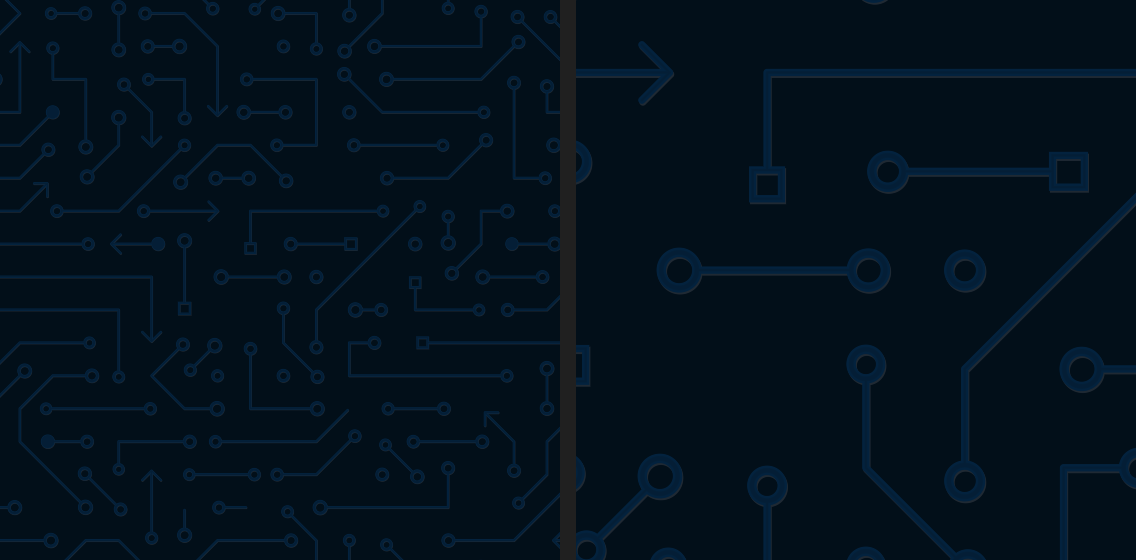
Left: the whole. Right: its middle third, enlarged.
Reproduce this pattern procedurally as a Shadertoy shader.

```glsl
const vec3 BACKGROUND = vec3(0.008, 0.058, 0.098);
const vec3 TRACE = vec3(0.010, 0.135, 0.245);
const vec3 GROOVE = vec3(0.020, 0.100, 0.170);
const vec3 RIM = vec3(0.120, 0.160, 0.200);

const float NODES = 17.0;                         // lattice nodes per canvas height
const vec2 RIM_SHIFT = vec2(0.0006, -0.0011);     // canvas units, to the lower right
const float GROOVE_AMOUNT = 0.45;

// Sizes in lattice units
const float LINE = 0.037;
const float RING_WIDTH = 0.048;
const float RING_MIN = 0.135;
const float RING_MAX = 0.180;
const float ARROW = 0.28;

// Shares of special nodes
const float STOP_SHARE = 0.06;
const float LONE_RING_SHARE = 0.25;

const float EIGHTH_TURN = 0.785398;
const float FAR = 9.0;

float hash(vec2 n, float seed) {
    vec3 v = fract((n.xyx + seed * 7.31) * vec3(0.1031, 0.1030, 0.0973));
    v += dot(v, v.yzx + 33.33);
    return fract((v.x + v.y) * v.z);
}

float segment(vec2 p, vec2 a, vec2 b) {
    vec2 ab = b - a;
    return length(p - a - ab * clamp(dot(p - a, ab) / dot(ab, ab), 0.0, 1.0));
}

// Layered sines give neighbouring traces a shared heading
float heading(vec2 n) {
    return 2.0 * sin(0.41 * n.x + 1.2 * sin(0.33 * n.y) + 0.6)
         + 1.8 * sin(0.39 * n.y - 0.21 * n.x + 2.0);
}

// Step from a node to one of its eight neighbours, or zero at a stop
vec2 stepFrom(vec2 n) {
    if (hash(n, 1.0) < STOP_SHARE) return vec2(0.0);
    float a = heading(n) + 1.1 * (hash(n, 2.0) - 0.5);
    a -= 0.13 * sin(4.0 * a) + 0.15 * sin(2.0 * a);
    a = EIGHTH_TURN * round(a / EIGHTH_TURN);
    return round(vec2(cos(a), sin(a)));
}

// Each lattice cell allows one diagonal, so traces never cross
bool diagonalAllowed(vec2 from, vec2 dir) {
    float slope = dir.x * dir.y;
    return slope == 0.0 || slope * sin(2.0 * heading(from + 0.5 * dir)) > 0.0;
}

// The single step that enters a node, or zero; the highest hash wins
vec2 stepInto(vec2 n) {
    vec2 leaving = stepFrom(n), winner = vec2(0.0);
    float best = -1.0;
    for (int i = 0; i < 9; i++) {
        vec2 dir = vec2(i % 3, i / 3) - 1.0;
        vec2 from = n - dir;
        if (i == 4 || dot(dir, leaving) < 0.0 || stepFrom(from) != dir) continue;
        float rank = hash(from, 3.0);
        if (rank > best && diagonalAllowed(from, dir)) {
            best = rank;
            winner = dir;
        }
    }
    return winner;
}

// Ring, disc, square, arrow or bare end
float terminal(vec2 r, vec2 axis, float radius, float kind) {
    if (kind < 0.82) return abs(length(r) - radius) - RING_WIDTH;
    if (kind < 0.86) return length(r) - radius - RING_WIDTH;
    if (kind < 0.90) return abs(max(abs(r.x), abs(r.y)) - radius) - LINE;
    if (kind < 0.95) {
        vec2 local = vec2(dot(r, axis), abs(r.x * axis.y - r.y * axis.x));
        return segment(local, vec2(0.0), vec2(-ARROW, ARROW)) - LINE;
    }
    return FAR;
}

// Half of each trace that meets the node, plus its terminal
float nodeShape(vec2 q, vec2 n, vec2 toPrev, vec2 toNext) {
    bool hasPrev = toPrev != vec2(0.0), hasNext = toNext != vec2(0.0);
    float radius = mix(RING_MIN, RING_MAX, hash(n, 4.0));
    if (hasPrev && hasNext)
        return min(segment(q, vec2(0.0), 0.5 * toPrev),
                   segment(q, vec2(0.0), 0.5 * toNext)) - LINE;
    if (!hasPrev && !hasNext)
        return hash(n, 5.0) < LONE_RING_SHARE ? terminal(q, vec2(1.0, 0.0), radius, 0.0) : FAR;

    vec2 link = toPrev + toNext;
    vec2 axis = -normalize(link);
    vec2 tip = axis * mix(-0.25, 0.25, hash(n, 6.0));
    float kind = hash(n, 7.0);
    float inset = kind < 0.90 ? radius : 0.0;
    float line = segment(q, 0.5 * link, tip - axis * inset) - LINE;
    return min(line, terminal(q - tip, axis, radius, kind));
}

// Distances to the traces (x) and to their shifted rim (y)
vec2 circuit(vec2 p, vec2 shift) {
    vec2 d = vec2(FAR);
    for (int i = 0; i < 4; i++) {
        vec2 n = floor(p) + vec2(i % 2, i / 2);
        vec2 toPrev = -stepInto(n), toNext = stepFrom(n);
        if (stepInto(n + toNext) != toNext) toNext = vec2(0.0);
        d = min(d, vec2(nodeShape(p - n, n, toPrev, toNext),
                        nodeShape(p - shift - n, n, toPrev, toNext)));
    }
    return d;
}

void mainImage(out vec4 fragColor, in vec2 fragCoord) {
    vec2 p = fragCoord / iResolution.y * NODES + 0.4;
    float blur = 0.6 * NODES / iResolution.y;
    vec2 d = circuit(p, RIM_SHIFT * NODES);
    vec2 cover = 1.0 - smoothstep(-blur, blur, d);
    float groove = 1.0 - smoothstep(-0.9 * LINE, -0.4 * LINE, d.x);

    vec3 color = mix(BACKGROUND, RIM, cover.y);
    color = mix(color, mix(TRACE, GROOVE, GROOVE_AMOUNT * groove), cover.x);
    fragColor = vec4(color, 1.0);
}
```
